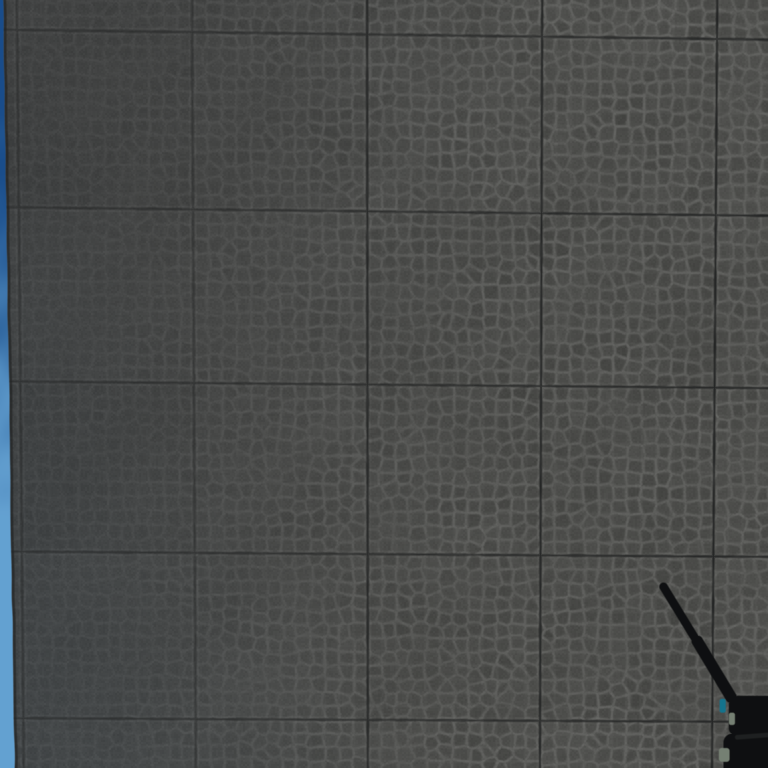
Write a three.js fragment shader that draws this texture.

```glsl
// Grey pebble-embossed paving tiles with dark joints, a blue strip at the left and a dark device in the corner.
varying vec2 vUv;

const float PEBBLES = 12.0;       // embossed cells along one tile
const float TILE = 0.226;         // mean tile size
const float JOINT = 0.0015;       // half width of a joint
const float SOFT = 0.0014;        // edge smoothing
const float JITTER = 0.62;        // irregularity of the pebbles
const float ROW_STEP = 0.2145;    // height of the lowest row
const float ROW_GROWTH = 0.0024;  // perspective growth of the rows
const vec3 SHADE = vec3(0.255, 0.260, 0.260);
const vec3 STONE = vec3(0.318, 0.320, 0.310);
const vec3 JOINT_DARK = vec3(0.125, 0.130, 0.130);
const vec3 BLUE_LIGHT = vec3(0.39, 0.63, 0.82);
const vec3 BLUE_DEEP = vec3(0.10, 0.30, 0.54);
const vec3 DEVICE = vec3(0.055, 0.060, 0.065);
const vec3 DEVICE_SHEEN = vec3(0.16, 0.17, 0.17);
const vec3 LAMP = vec3(0.46, 0.50, 0.45);
const vec3 TEAL = vec3(0.08, 0.45, 0.55);

float hash(vec2 p) {
  p = fract(p * vec2(0.1031, 0.1137));
  p += dot(p, p.yx + 33.33);
  return fract((p.x + p.y) * p.x * 97.31);
}

float waves(vec2 p) {
  return (sin(p.x + 1.7 * sin(p.y * 0.8)) + sin(p.y * 1.3 + 1.4 * sin(p.x * 0.7))
    + 0.6 * sin(p.x * 2.3 - p.y * 1.9)) / 2.6;
}

// Nearest and second nearest pebble centre, and a value for the nearest one
vec3 pebbleCells(vec2 p, vec2 tile) {
  vec2 base = floor(p);
  vec3 found = vec3(9.0, 9.0, 0.0);
  for (int j = -1; j <= 1; j++) {
    for (int i = -1; i <= 1; i++) {
      vec2 cell = base + vec2(float(i), float(j));
      vec2 seed = mod(cell, PEBBLES) + 3.0 + tile * 17.0;
      vec2 rnd = vec2(hash(seed), hash(seed + 41.7));
      float d = length(cell + 0.5 + (rnd - 0.5) * JITTER - p);
      if (d < found.x) found = vec3(d, found.x, hash(seed + 83.1));
      else found.y = min(found.y, d);
    }
  }
  return found;
}

// Tile coordinates with a slight perspective lean
vec2 tileSpace(vec2 p) {
  float u = (p.x - mix(0.031, 0.022, p.y)) / mix(0.224, 0.228, p.y);
  float b = mix(ROW_STEP, ROW_STEP - 0.002, p.x);
  float rise = p.y - mix(0.065, 0.060, p.x);
  return vec2(u, (sqrt(b * b + 4.0 * ROW_GROWTH * rise) - b) / (2.0 * ROW_GROWTH));
}

float segment(vec2 p, vec2 a, vec2 b) {
  vec2 d = b - a;
  return length(p - a - d * clamp(dot(p - a, d) / dot(d, d), 0.0, 1.0));
}

float box(vec2 p, vec2 centre, vec2 halfSize, float radius) {
  vec2 q = abs(p - centre) - halfSize + radius;
  return length(max(q, 0.0)) + min(max(q.x, q.y), 0.0) - radius;
}

float fill(float d) { return 1.0 - smoothstep(-SOFT, SOFT, d); }

vec3 paving(vec2 p) {
  vec2 t = tileSpace(p);
  vec2 tile = floor(t);
  vec2 local = fract(t);

  // Broad light: dim at the upper left, cool at the lower left
  vec3 col = mix(SHADE, STONE, smoothstep(-0.1, 0.75, p.x + 0.12 * (0.5 - p.y)));
  col += vec3(-0.008, 0.002, 0.010) * (1.0 - smoothstep(0.0, 0.6, p.x + p.y * 0.5));
  col += 0.012 * (hash(tile + 7.0) - 0.5) + 0.006 * waves(p * 17.0);

  // Dark pebbles, pale rims and a faint square mould, worn away to the left
  vec2 q = local * PEBBLES;
  vec3 cells = pebbleCells(q, tile);
  float rim = 1.0 - smoothstep(0.03, 0.24, cells.y - cells.x);
  vec2 mould = abs(fract(q + 0.5) - 0.5);
  float grid = 1.0 - smoothstep(0.02, 0.16, min(mould.x, mould.y));
  float relief = mix(0.3, 1.0, smoothstep(0.05, 0.75, p.x)) * (0.85 + 0.25 * waves(p * 31.0));
  float pebble = smoothstep(0.12, 0.4, cells.y - cells.x) * (0.3 + 0.7 * cells.z);
  col += relief * (0.040 * rim + 0.020 * grid - 0.046 * pebble);
  col += 0.022 * (hash(floor(p * 380.0)) - 0.5);

  // Joints: bolder to the right, with a pale lip beside them
  vec2 gap = abs(fract(t + 0.5) - 0.5) * TILE + 0.0004 * waves(p.yx * 90.0);
  vec2 strength = vec2(mix(0.45, 0.95, smoothstep(0.2, 0.6, p.x)), mix(0.5, 0.9, p.x));
  vec2 lip = smoothstep(0.002, 0.0035, gap) * (1.0 - smoothstep(0.0035, 0.006, gap));
  col += 0.018 * max(lip.x, lip.y);
  vec2 joint = (1.0 - smoothstep(JOINT - SOFT, JOINT + SOFT, gap)) * strength;
  return mix(col, JOINT_DARK, max(joint.x, joint.y) * (0.88 + 0.12 * waves(p * 70.0)));
}

void main() {
  vec2 p = vUv;
  vec3 col = paving(p);

  // Blue strip and its shadowed edge
  float edge = p.x - mix(0.019, 0.004, p.y) - 0.0007 * waves(p.yy * 40.0);
  col = mix(col, JOINT_DARK, 0.65 * fill(abs(edge - 0.002) - 0.0018));
  vec3 blue = mix(BLUE_LIGHT, BLUE_DEEP, smoothstep(0.3, 0.85, p.y + 0.07 * waves(p * 45.0)));
  col = mix(col, blue, fill(edge));

  // Device: slanted rod, body, sheen and small lamps
  float rod = segment(p, vec2(0.864, 0.236), vec2(0.952, 0.092)) - 0.0055;
  rod = min(rod, segment(p, vec2(0.908, 0.165), vec2(0.952, 0.092)) - 0.0075);
  float body = min(box(p, vec2(0.985, 0.068), vec2(0.036, 0.026), 0.010),
    box(p, vec2(0.990, 0.015), vec2(0.048, 0.030), 0.012));
  col = mix(col, DEVICE, fill(min(rod, body)));
  col = mix(col, DEVICE_SHEEN, 0.6 * fill(segment(p, vec2(0.960, 0.040), vec2(1.0, 0.043)) - 0.003));
  col = mix(col, TEAL, fill(box(p, vec2(0.941, 0.081), vec2(0.004, 0.009), 0.003)));
  col = mix(col, LAMP, fill(box(p, vec2(0.953, 0.064), vec2(0.004, 0.008), 0.003)));
  col = mix(col, LAMP, fill(box(p, vec2(0.943, 0.017), vec2(0.007, 0.009), 0.004)));
  gl_FragColor = vec4(col, 1.0);
}
```
